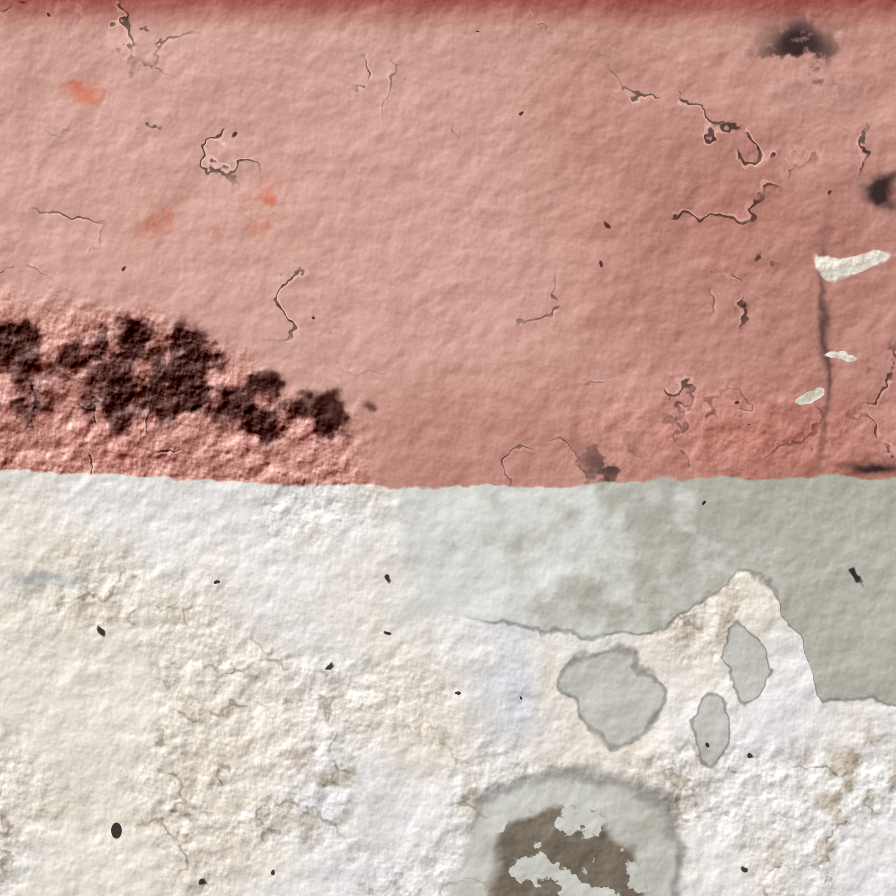
This texture is drawn by a WebGL 1 fragment shader. Its source:

```glsl
precision highp float;
// Weathered plaster wall: peeling rose paint above a chipped white and grey base.

#define PAINT_LINE 0.463
#define RELIEF_STEP 0.003
#define ROUGHNESS 1.7
#define WARP 0.06
#define ROSE vec3(0.815, 0.635, 0.585)
#define ROSE_DEEP vec3(0.70, 0.48, 0.43)
#define CRUST vec3(0.21, 0.095, 0.08)
#define LIME vec3(0.895, 0.885, 0.88)
#define CEMENT vec3(0.70, 0.69, 0.645)

uniform vec2 u_resolution;

float hash(vec2 p) {
  vec3 q = fract(p.xyx * 0.1031);
  q += dot(q, q.yzx + 33.33);
  return fract((q.x + q.y) * q.z);
}

float noise(vec2 p) {
  vec2 i = floor(p), f = fract(p);
  f = f * f * (3.0 - 2.0 * f);
  return mix(mix(hash(i), hash(i + vec2(1, 0)), f.x),
             mix(hash(i + vec2(0, 1)), hash(i + vec2(1, 1)), f.x), f.y);
}

float fbm(vec2 p) {
  float sum = 0.0, amp = 0.5;
  for (int k = 0; k < 5; k++) {
    sum += amp * noise(p);
    p = mat2(1.6, 1.2, -1.2, 1.6) * p + 17.0;
    amp *= 0.5;
  }
  return sum;
}

// Light from the upper left across a noise height field.
float relief(vec2 p, float freq) {
  return fbm(p * freq) - fbm((p + vec2(-0.6, 0.8) * RELIEF_STEP) * freq);
}

float blob(vec2 p, float x, float y, float rx, float ry) {
  return 1.0 - smoothstep(0.9, 1.08, length((p - vec2(x, y)) / vec2(rx, ry)));
}

float glow(vec2 p, float x, float y, float rx, float ry) {
  vec2 d = (p - vec2(x, y)) / vec2(rx, ry);
  return exp(-dot(d, d));
}

float contour(float n, float level, float width) {
  return 1.0 - smoothstep(0.3 * width, width, abs(n - level));
}

// Sparse pinholes, one candidate in each cell.
float pits(vec2 p, float cells, float density) {
  vec2 id = floor(p * cells), f = fract(p * cells);
  vec2 c = 0.25 + 0.5 * vec2(hash(id + 3.0), hash(id + 9.0));
  float r = mix(0.03, 0.08, hash(id + 21.0));
  return step(hash(id + 40.0), density) * (1.0 - smoothstep(0.6 * r, 1.3 * r, length(f - c)));
}

vec3 rosePaint(vec2 p, vec2 q, float fine, float coarse, float grain) {
  float deep = 0.55 * smoothstep(0.3, 1.0, p.x) + 1.3 * (fbm(p * 4.0 + 5.0) - 0.46);
  deep += 0.35 * (1.0 - smoothstep(0.47, 0.62, p.y));
  vec3 col = mix(ROSE, ROSE_DEEP, clamp(deep, 0.0, 1.0));
  col = mix(col, vec3(0.55, 0.22, 0.19), 0.75 * smoothstep(0.96, 1.01, p.y));
  // Orange scuffs
  float scuff = glow(q, 0.24, 0.75, 0.08, 0.017) + glow(q, 0.31, 0.768, 0.018, 0.018)
              + glow(q, 0.085, 0.895, 0.022, 0.01);
  col = mix(col, vec3(0.82, 0.44, 0.34), 0.8 * min(scuff, 1.0) * smoothstep(0.35, 0.55, grain));
  // Crumbling wedge with a dark crust
  float slope = smoothstep(0.06, 0.44, q.x);
  float inside = 1.0 - smoothstep(0.38, 0.44, q.x);
  float wedge = inside * (1.0 - smoothstep(-0.03, 0.02, q.y - mix(0.675, 0.535, slope)));
  float band = inside * glow(q, q.x, mix(0.595, 0.535, slope), 1.0, mix(0.058, 0.018, slope));
  float crust = smoothstep(0.42, 0.68, grain + 0.4 * band - 0.18) * smoothstep(0.02, 0.4, band);
  crust *= 1.0 - 0.65 * glow(q, 0.06, 0.575, 0.035, 0.025);
  col = mix(col, vec3(0.76, 0.50, 0.46), 0.55 * wedge);
  col = mix(col, CRUST, 0.9 * crust);
  // Short broken cracks and raised flakes
  float flake = fbm(p * 15.0 + 30.0);
  float corner = glow(p, 0.83, 0.515, 0.17, 0.05);
  float worn = smoothstep(0.52, 0.8, noise(p * 12.0 + 2.0)) + 0.8 * corner;
  worn = min(worn, 1.0) * smoothstep(0.38, 0.52, grain);
  col *= 1.0 - 0.5 * worn * contour(flake, 0.48, 0.02);
  col += 0.1 * worn * contour(flake, 0.505, 0.02);
  col = mix(col, vec3(0.75, 0.43, 0.38), 0.35 * corner);
  col += 1.3 * fine + coarse * ROUGHNESS * (0.2 + 0.9 * wedge + 0.25 * corner);
  // Stains, vertical scar and bare chips
  float stain = glow(q, 0.9, 0.945, 0.035, 0.03) * smoothstep(0.46, 0.6, grain)
              + glow(q, 0.98, 0.785, 0.018, 0.008) + glow(q, 0.98, 0.479, 0.022, 0.008)
              + 0.6 * glow(q, 0.925, 0.62, 0.005, 0.11)
              + 0.7 * glow(q, 0.68, 0.485, 0.018, 0.03) * smoothstep(0.46, 0.54, grain);
  col = mix(col, vec3(0.17, 0.12, 0.13), min(stain, 0.88));
  float chip = blob(q, 0.953, 0.714, 0.037, 0.014) + blob(q, 0.902, 0.557, 0.016, 0.008)
             + blob(q, 0.942, 0.594, 0.019, 0.006);
  col = mix(col, vec3(0.86, 0.83, 0.78) + coarse, min(chip, 1.0));
  return mix(col, CRUST, 0.75 * pits(q, 22.0, 0.07));
}

vec3 baseCoat(vec2 p, vec2 q, float fine, float coarse, float grain) {
  float warm = smoothstep(0.35, 0.65, fbm(p * 5.0 + 11.0) + 0.3 * (p.y - 0.2));
  vec3 col = mix(LIME, vec3(0.895, 0.862, 0.815), warm);
  col = mix(col, vec3(0.79, 0.82, 0.88), 0.6 * glow(q, 0.565, 0.23, 0.04, 0.08));
  col = mix(col, vec3(0.66, 0.67, 0.67), 0.8 * glow(q, 0.04, 0.348, 0.05, 0.01));
  // Cement coat, isolated islands and the arched repair
  float edge = 0.3 + 0.06 * glow(q, 0.82, q.y, 0.06, 1.0) - 0.09 * smoothstep(0.87, 0.92, q.x);
  float coat = smoothstep(-0.004, 0.004, q.y - edge) * smoothstep(0.43, 0.48, q.x);
  float isle = blob(q, 0.685, 0.225, 0.045, 0.06) + blob(q, 0.83, 0.265, 0.022, 0.05)
             + blob(q, 0.79, 0.185, 0.024, 0.05);
  float arch = blob(q, 0.635, 0.0, 0.135, 0.145);
  float covered = clamp(coat + isle + arch, 0.0, 1.0);
  vec3 cement = mix(vec3(0.845, 0.845, 0.825), CEMENT, smoothstep(0.52, 0.83, q.x + 0.5 * (grain - 0.48)));
  cement = mix(cement, vec3(0.76, 0.755, 0.725), min(isle + 0.7 * arch, 1.0));
  col = mix(col, cement, covered);
  col *= 1.0 - covered * (1.0 - covered) * smoothstep(0.48, 0.56, q.x);
  float bare = blob(q, 0.635, 0.015, 0.085, 0.085) * smoothstep(0.36, 0.4, grain);
  col = mix(col, vec3(0.46, 0.42, 0.37), bare);
  // Broken rims, sandy patches and pinholes
  float worn = smoothstep(0.45, 0.75, noise(p * 9.0 + 14.0)) * (1.0 - 0.5 * covered);
  float rim = contour(fbm(p * 17.0 + 60.0), 0.48, 0.03) * smoothstep(0.38, 0.54, grain);
  col = mix(col, vec3(0.55, 0.49, 0.43), 0.5 * worn * rim);
  float sand = glow(q, 0.96, 0.12, 0.05, 0.05) + 0.5 * glow(q, 0.38, 0.1, 0.05, 0.06) + 0.35 * worn;
  col = mix(col, vec3(0.64, 0.57, 0.48), 0.6 * sand * smoothstep(0.48, 0.68, grain));
  col += 1.2 * fine + coarse * ROUGHNESS * mix(0.35 + 0.3 * worn, 0.18, covered);
  float holes = pits(q, 15.0, 0.12) + blob(p, 0.13, 0.073, 0.006, 0.009);
  return mix(col, vec3(0.13, 0.1, 0.09), 0.85 * min(holes, 1.0));
}

void main() {
  vec2 p = gl_FragCoord.xy / u_resolution;
  float grain = fbm(p * 38.0);
  vec2 q = p + WARP * (vec2(fbm(p * 16.0 + 4.0), fbm(p * 16.0 + 44.0)) - 0.48);
  float fine = relief(p, 12.0), coarse = relief(p, 60.0);
  float line = PAINT_LINE + 0.01 - 0.016 * smoothstep(0.0, 0.45, p.x)
             + 0.01 * smoothstep(0.55, 0.85, p.x) + 0.018 * (grain - 0.48);
  vec3 col = baseCoat(p, q, fine, coarse, grain);
  col = mix(col, rosePaint(p, q, fine, coarse, grain), smoothstep(-0.002, 0.002, p.y - line));
  gl_FragColor = vec4(clamp(col, 0.0, 1.0), 1.0);
}
```
